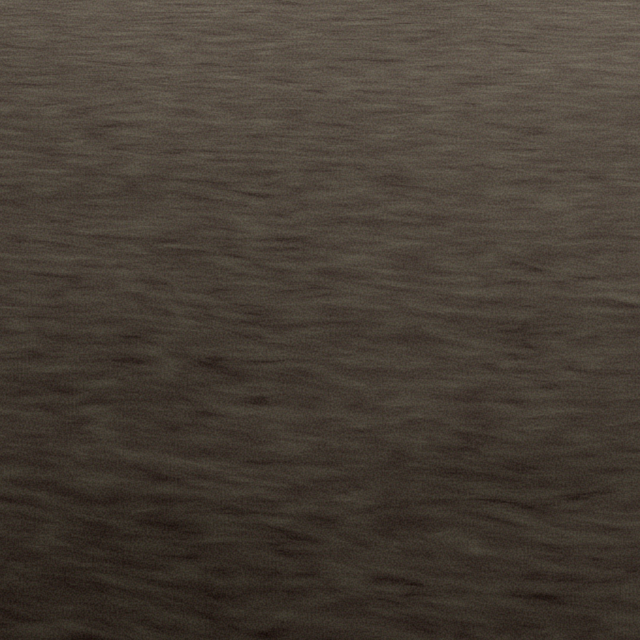
Reproduce this texture procedurally as a Shadertoy shader.

```glsl
// Dim brown water with fine wind ripples that shrink toward the distance.

float hash(vec2 p) {
    return fract(sin(dot(p, vec2(127.1, 311.7))) * 43758.5453);
}

vec2 randomDirection(vec2 cell) {
    float angle = 6.28318 * hash(cell);
    return vec2(cos(angle), sin(angle));
}

// Gradient noise, roughly -0.7 to 0.7
float noise(vec2 p) {
    vec2 i = floor(p), f = p - i;
    vec2 s = f * f * f * (f * (f * 6.0 - 15.0) + 10.0);
    vec2 e = vec2(1.0, 0.0);
    float a = dot(randomDirection(i), f);
    float b = dot(randomDirection(i + e), f - e);
    float c = dot(randomDirection(i + e.yx), f - e.yx);
    float d = dot(randomDirection(i + 1.0), f - 1.0);
    return mix(mix(a, b, s.x), mix(c, d, s.x), s.y);
}

// Layered streaks, each octave shorter, thinner and fainter
float ripples(vec2 p) {
    float sum = 0.0, weight = 1.0;
    for (int i = 0; i < 5; i++) {
        sum += weight * noise(p);
        p = mat2(1.0, 0.04, -0.03, 1.0) * p * vec2(1.55, 1.5) + 17.3;
        weight *= 0.74;
    }
    return sum;
}

// Continuous wave fronts that fade in and out along their length
float waveTrain(vec2 p) {
    float phase = 4.2 * p.y + 6.0 * noise(p * vec2(0.55, 0.3) + 23.0);
    float envelope = smoothstep(-0.35, 0.45, noise(p * vec2(0.4, 0.35) + 71.0));
    return envelope * (sin(phase) + 0.25 * sin(2.0 * phase + 1.2));
}

void mainImage(out vec4 fragColor, in vec2 fragCoord) {
    vec2 uv = fragCoord / iResolution.xy;

    // Perspective: ripples tilt in the foreground and flatten far away
    float tilt = 0.13 * (1.0 - uv.y) * (1.1 - 0.5 * uv.x);
    float nearness = 1.4 - uv.y;
    float depth = -log(nearness - tilt * (uv.x - 0.5));
    vec2 water = vec2((uv.x - 0.5) * 10.5 / pow(nearness, 0.4), depth * 56.0);

    // Bend the streaks so that they merge and split
    water.y += 0.9 * noise(water * vec2(0.45, 0.16) + 5.0);
    water.x += 0.8 * noise(water * vec2(0.3, 0.5) + 31.0);

    float wave = ripples(water);
    float train = waveTrain(water);
    float swell = noise(water * vec2(0.22, 0.24) + 60.0);
    float gusts = noise(uv * vec2(2.2, 5.0) + 8.0);

    // Brightness falls toward the viewer and toward the left
    float light = mix(0.19, 0.378, pow(uv.y, 1.2));
    light += 0.034 * (uv.x - 0.5) + 0.028 * gusts + 0.03 * swell;
    light += 0.052 * wave + 0.011 * train;

    // Scattered dark troughs and hairline crests
    float patches = smoothstep(-0.2, 0.4, noise(water * vec2(0.4, 0.3) + 90.0));
    light -= 0.03 * patches * smoothstep(0.3, 0.8, -wave);
    float crest = smoothstep(0.1, 0.0, abs(noise(water * vec2(0.8, 0.75) + 44.0)));
    light += 0.018 * crest * (1.0 - patches) * smoothstep(-0.1, 0.4, wave);

    // Sensor grain with a faint colour speckle
    float grain = noise(uv * 340.0) + 0.5 * noise(uv * 210.0 + 50.0);
    vec3 speckle = vec3(noise(uv * 270.0 + 11.0), noise(uv * 270.0 + 83.0),
                        noise(uv * 270.0 + 147.0));

    vec3 color = vec3(light, 0.97 * light - 0.025, 0.9 * light - 0.041);
    color += vec3(-0.006, 0.004, -0.004) * wave;
    color += 0.056 * grain + 0.028 * speckle;
    fragColor = vec4(clamp(color, 0.0, 1.0), 1.0);
}
```
